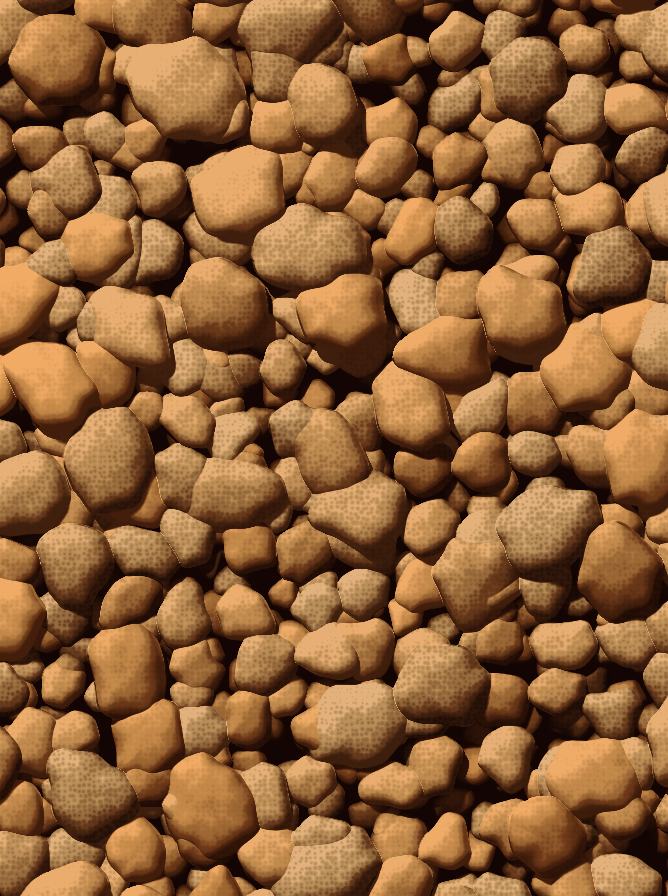
A Shadertoy shader for this texture:

```glsl
// Sunlit bed of tan gravel: overlapping faceted pebbles with deep brown shadows.

vec4 hash4(vec2 c) {
    vec4 q = fract(c.xyxy * vec4(.1031, .1030, .0973, .1099));
    q += dot(q, q.wzxy + 33.33);
    return fract((q.xxyz + q.yzzw) * q.zywx);
}

mat2 spin(float a) {
    float c = cos(a), s = sin(a);
    return mat2(c, s, -s, c);
}

// Rounded irregular hexagon: 0 at the centre, 1 on the rim
float outline(vec2 q, float seed) {
    float sum = 0.;
    for (int k = 0; k < 6; k++) {
        seed = fract(seed * 7.31 + .37);
        float m = max(q.x, 0.) / (.72 + .38 * seed);
        m *= m;
        m *= m;
        sum += m * m;
        q = mat2(.5, .866, -.866, .5) * q;
    }
    return sqrt(sqrt(sqrt(sum)));
}

// Topmost pebble: x = height, y = tone, z = hue
vec3 gravel(vec2 p) {
    p += .0022 * sin(p.yx * vec2(71., 83.) + 2. * sin(p * 47.));
    vec3 top = vec3(0., .3, .5);
    float cell = .06;
    for (int layer = 0; layer < 3; layer++) {
        float level = float(layer);
        vec2 g = spin(level * 1.1 + .4) * p / cell;
        for (int i = 0; i < 4; i++) {
            vec2 id = floor(g - .5) + vec2(i % 2, i / 2);
            vec4 rnd = hash4(id + 37. * level + 5.);
            if (layer == 2 && rnd.w > .5) continue;
            float size = mix(.44, .58, rnd.z);
            vec2 q = (g - id - .5 - .44 * (rnd.xy - .5)) / size;
            if (dot(q, q) > 2.) continue;
            q = spin(rnd.w * 40.) * q;
            q.x *= mix(.76, 1., fract(rnd.z * 17.));
            float d = outline(q, rnd.w);
            if (d >= 1.) continue;
            vec2 tilt = fract(rnd.xy * 23.) - .5;
            float dome = .75 * sqrt(1. - d * d * d) + .5 * dot(q, tilt);
            float h = cell * size * dome + .004 + .012 * level + .02 * fract(rnd.y * 91.);
            float cover = smoothstep(1., .95, d) * smoothstep(-.001, .001, h - top.x);
            top = mix(top, vec3(h, fract(rnd.xz * vec2(57., 71.))), cover);
        }
        cell *= 1.5;
    }
    return top;
}

// Cellular noise: distance to the nearest grain
float grain(vec2 p) {
    float nearest = 1.;
    for (int i = 0; i < 4; i++) {
        vec2 id = floor(p - .5) + vec2(i % 2, i / 2);
        nearest = min(nearest, length(p - id - .2 - .6 * hash4(id).xy));
    }
    return nearest;
}

// Brightness to earth colour
vec3 earth(float v) {
    vec3 c = mix(vec3(.07, .02, .01), vec3(.25, .12, .05), smoothstep(.05, .27, v));
    c = mix(c, vec3(.40, .22, .10), smoothstep(.27, .45, v));
    c = mix(c, vec3(.59, .41, .22), smoothstep(.45, .60, v));
    c = mix(c, vec3(.74, .55, .32), smoothstep(.60, .75, v));
    return mix(c, vec3(.91, .69, .45), smoothstep(.75, .94, v));
}

void mainImage(out vec4 fragColor, in vec2 fragCoord) {
    vec2 p = fragCoord / iResolution.x;
    vec3 stone = gravel(p);
    float h = stone.x;

    // Surface slope, limited at the rims
    float e = .0015;
    vec2 slope = vec2(gravel(p + vec2(e, 0.)).x, gravel(p + vec2(0., e)).x) - h;
    vec3 normal = normalize(vec3(-clamp(slope / e, -1.5, 1.5), 1.));
    float lit = max(dot(normal, vec3(-.38, .62, .69)), 0.);

    // Cast shadow, marched toward the sun at upper left in growing steps
    float sun = 1.;
    for (int i = 1; i < 5; i++) {
        float t = .003 * float(i * (i + 1));
        float blocked = gravel(p + t * vec2(-.52, .85)).x - h - .95 * t;
        sun = min(sun, 1. - smoothstep(0., .006, blocked));
    }

    // Pitted, mottled surface
    float mottle = sin(p.x * 90. + 2. * sin(p.y * 63.)) * sin(p.y * 110. + 2. * sin(p.x * 77.));
    float rough = (grain(p * 130.) - .4) * mix(.08, .3, stone.z) + .03 * mottle;

    // Gaps between pebbles sink into darkness
    float depth = smoothstep(.004, .045, h);
    float v = depth * (.13 + .16 * stone.y + (.75 + rough) * lit * sun + .3 * rough);
    vec3 tint = mix(vec3(1.04, .97, .88), vec3(.97, 1.01, 1.1), stone.z);
    fragColor = vec4(earth(v) * tint, 1.);
}
```
